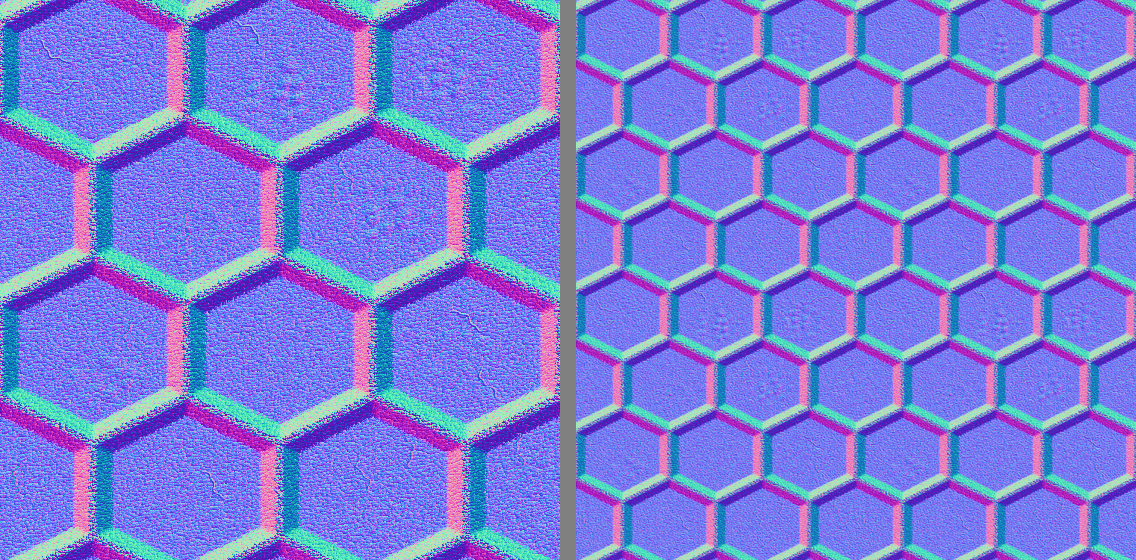
Left: one tile. Right: repeated 2 by 2.
A Shadertoy shader for this texture map:

```glsl
// Tangent-space normal map of bevelled hexagonal plaster tiles with grain, lumps and cracks.

const vec2 TILES = vec2(3.0, 4.0);            // columns and rows per canvas
const vec2 HEX_PERIOD = vec2(1.0, 1.7320508); // one column by two rows
const float ROW_STEP = 0.8660254;
const float TAU = 6.2831853;

vec2 hash2(vec2 c) {
    vec3 v = fract(c.xyx * vec3(0.1031, 0.1030, 0.0973));
    v += dot(v, v.yzx + 33.33);
    return fract((v.xx + v.yz) * v.zy);
}

// Band that is 1 below lo and 0 above hi
float fadeOut(float lo, float hi, float x) {
    return 1.0 - smoothstep(lo, hi, x);
}

// Wrapping cellular noise: offset from the nearest point, cells drawn out along an axis
vec2 cellOffset(vec2 uv, float count, vec2 along, float stretch) {
    vec2 p = uv * count, base = floor(p), across = vec2(-along.y, along.x);
    vec2 nearest = vec2(9.0);
    for (int j = -1; j <= 1; j++)
        for (int i = -1; i <= 1; i++) {
            vec2 cell = base + vec2(i, j);
            vec2 o = p - cell - hash2(mod(cell, count));
            vec2 s = vec2(dot(o, along) / stretch, dot(o, across) * stretch);
            if (dot(s, s) < dot(nearest, nearest)) nearest = s;
        }
    return nearest.x * along + nearest.y * across;
}

// Position relative to the centre of the enclosing hexagon
vec2 hexLocal(vec2 p) {
    vec2 a = p - HEX_PERIOD * floor(p / HEX_PERIOD + 0.5);
    vec2 b = p - HEX_PERIOD * (floor(p / HEX_PERIOD) + 0.5);
    return dot(a, a) < dot(b, b) ? a : b;
}

// Outward direction of the nearest side in xy, distance to that side in z
vec3 hexSide(vec2 local) {
    vec2 sum = vec2(0.0);
    float reach = 0.0;
    for (int i = 0; i < 6; i++) {
        float angle = float(i) * TAU / 6.0;
        vec2 dir = vec2(cos(angle), sin(angle));
        float along = dot(local, dir);
        reach = max(reach, along);
        vec2 outward = normalize(dir * vec2(TILES.x, TILES.y * ROW_STEP));
        sum += outward * exp(140.0 * (along - 0.5));
    }
    return vec3(sum / max(length(sum), 1e-20), 0.5 - reach);
}

// Slope of a short, wandering hairline crack
vec2 crackSlope(vec2 local, vec2 seed) {
    vec2 r = hash2(seed);
    vec2 dir = vec2(cos(TAU * r.x), sin(TAU * r.x)), side = vec2(-dir.y, dir.x);
    vec2 p = local - (hash2(seed + 7.0) - 0.5) * 0.5;
    float x = dot(p, dir);
    float y = dot(p, side) + 0.018 * sin(x * 31.0 + TAU * r.y) + 0.006 * sin(x * 87.0);
    float line = fadeOut(0.004, 0.011, abs(y)) * fadeOut(0.08, 0.14, abs(x));
    return side * clamp(y / 0.004, -1.0, 1.0) * line * step(0.4, r.y);
}

// Rounded lumps gathered in one patch of a tile
vec2 lumpSlope(vec2 uv, vec2 local, vec2 seed, float count) {
    vec2 r = hash2(seed + 3.0);
    vec2 centre = (hash2(seed + 11.0) - 0.5) * 0.4;
    float patchMask = fadeOut(0.06, 0.34, length(local - centre)) * r.x;
    vec2 o = cellOffset(uv, count, vec2(0.8, 0.6), 1.2);
    return o * fadeOut(0.2, 0.55, length(o)) * (0.15 + 1.6 * patchMask);
}

void mainImage(out vec4 fragColor, in vec2 fragCoord) {
    vec2 uv = fragCoord / iResolution.xy;

    // Tile layout
    vec2 p = (uv * TILES - vec2(0.0, 0.5)) * vec2(1.0, ROW_STEP);
    vec2 local = hexLocal(p);
    vec2 id = mod(floor(2.0 * (p - local) / HEX_PERIOD + 0.5), vec2(6.0, 4.0));
    vec3 side = hexSide(local);

    // Two layers of slanted grain
    vec2 streak = normalize(vec2(2.0, 1.0));
    vec2 grain = cellOffset(uv, 190.0, streak, 1.35)
               + 0.7 * cellOffset(uv + 0.37, 307.0, streak, 1.2);

    // Bevel around each tile, with a rough groove between tiles
    float edge = side.z + 0.012 * grain.x;
    float groove = fadeOut(0.008, 0.03, edge);
    float bevel = smoothstep(0.01, 0.03, edge) * fadeOut(0.09, 0.112, edge);
    float face = smoothstep(0.09, 0.13, edge);

    // Combined slope; y points down in the encoded normal
    vec2 slope = 1.9 * bevel * side.xy * vec2(1.0, -1.0);
    slope += grain * (0.95 + 0.55 * bevel + 2.6 * groove);
    slope += face * (vec2(-0.08, -0.06) + lumpSlope(uv, local, id, 67.0)
           + lumpSlope(uv, local, id + 20.0, 31.0));
    for (int i = 0; i < 2; i++)
        slope += face * 1.3 * crackSlope(local, id + 31.0 * float(i + 1));

    vec3 normal = normalize(vec3(slope, 1.0));
    fragColor = vec4(0.5 + 0.5 * normal, 1.0);
}
```
